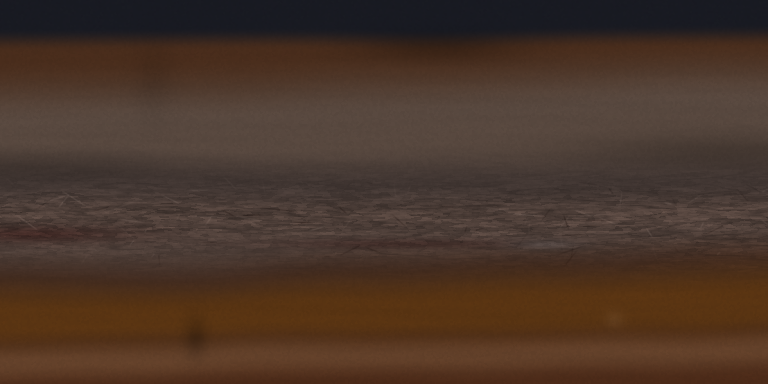
Give the GLSL for this texture, as a WebGL 1 fragment shader.

```glsl
precision highp float;
// A worn wooden board seen at a grazing angle with a shallow depth of field.
// Stacked soft colour bands give the light, layered sines bend and stain them,
// and stretched cellular noise, cracks and looped cuts fill the sharp strip.

uniform vec2 u_resolution;

const vec3 BACKDROP   = vec3(0.095, 0.102, 0.132);
const vec3 FAR_EDGE   = vec3(0.285, 0.174, 0.108);
const vec3 DUSTY_TOP  = vec3(0.345, 0.283, 0.247);
const vec3 SHADE      = vec3(0.255, 0.212, 0.197);
const vec3 WORN_STRIP = vec3(0.312, 0.252, 0.227);
const vec3 NEAR_LIP   = vec3(0.250, 0.165, 0.122);
const vec3 AMBER      = vec3(0.348, 0.203, 0.070);
const vec3 LOWER_SEAM = vec3(0.285, 0.170, 0.105);
const vec3 PALE_EDGE  = vec3(0.385, 0.252, 0.163);
const vec3 UNDERSIDE  = vec3(0.295, 0.165, 0.095);
const vec3 RED_STAIN  = vec3(0.200, 0.095, 0.085);
const vec3 COOL_SHEEN = vec3(0.345, 0.325, 0.325);

const float FOCUS_DEPTH = 0.575;  // distance down from the top
const float FOCUS_SPREAD = 0.10;
const float GRAIN_GAIN = 0.26;
const float CRACK_GAIN = 0.22;
const float SCRATCH_GAIN = 0.07;
const float SPECKLE_GAIN = 0.045;

float hash(vec2 p) {
  vec3 q = fract(vec3(p.xyx) * 0.1031);
  q += dot(q, q.yzx + 33.33);
  return fract((q.x + q.y) * q.z);
}

// Distance to the nearest jittered cell centre, and that cell's random value.
vec2 cells(vec2 p) {
  vec2 base = floor(p);
  vec2 nearest = vec2(9.0, 0.0);
  for (int j = -1; j <= 1; j++) {
    for (int i = -1; i <= 1; i++) {
      vec2 id = base + vec2(float(i), float(j));
      vec2 centre = id + vec2(hash(id), hash(id + 41.7));
      float d = length(p - centre);
      if (d < nearest.x) nearest = vec2(d, hash(id + 17.3));
    }
  }
  return nearest;
}

// Smooth drifting value in about -1..1.
float waves(vec2 p) {
  float s = sin(p.x + 1.7 * sin(p.y * 0.6 + 0.8));
  s += 0.6 * sin(p.x * 2.3 - p.y * 1.4 + 2.1);
  s += 0.4 * sin(p.x * 4.1 + p.y * 2.7 + 4.6);
  return s * 0.5;
}

// Soft elliptical spot.
float spot(vec2 p, vec2 centre, vec2 size) {
  vec2 d = (p - centre) / size;
  return exp(-dot(d, d));
}

float segment(vec2 p, vec2 dir, float halfLength) {
  return length(p - dir * clamp(dot(p, dir), -halfLength, halfLength));
}

// Fine cuts at many angles: positive is a pale scratch, negative a dark one.
float scratches(vec2 p, float pixel) {
  float sum = 0.0;
  for (int i = 0; i < 130; i++) {
    float n = float(i);
    vec2 centre = vec2(2.0 * hash(vec2(n, 3.1)), 0.47 + 0.21 * hash(vec2(n, 8.7)));
    float angle = 1.5 * pow(hash(vec2(n, 5.3)), 2.5) * sign(hash(vec2(n, 1.9)) - 0.5);
    float len = mix(0.012, 0.07, hash(vec2(n, 6.1))) * mix(1.0, 0.4, abs(sin(angle)));
    vec2 dir = vec2(cos(angle), sin(angle));
    vec2 local = p - centre;
    float taper = 1.0 - smoothstep(0.3, 1.0, abs(dot(local, dir)) / len);
    float tone = mix(-1.0, 1.2, hash(vec2(n, 9.4)));
    sum += tone * taper * (1.0 - smoothstep(0.0, 0.0012 + pixel, segment(local, dir, len)));
  }
  return clamp(sum, -1.3, 1.3);
}

void main() {
  vec2 uv = gl_FragCoord.xy / u_resolution;
  vec2 p = vec2(uv.x, 1.0 - uv.y);  // depth runs downward
  float drift = waves(vec2(p.x * 7.0, p.y * 5.0));
  float focus = exp(-pow((p.y - FOCUS_DEPTH) / FOCUS_SPREAD, 2.0));

  // Colour bands from far to near
  float y = p.y + 0.007 * drift;
  float rim = p.y + 0.012 * (p.x - 0.5) - 0.008 * spot(p, vec2(0.57, 0.1), vec2(0.12, 0.1));
  vec3 col = mix(BACKDROP, FAR_EDGE, smoothstep(0.068, 0.130, rim));
  col = mix(col, DUSTY_TOP, smoothstep(0.13, 0.30, y + 0.06 * (p.x - 0.5)));
  col = mix(col, SHADE, smoothstep(0.37, 0.48, y));
  col = mix(col, WORN_STRIP, smoothstep(0.48, 0.56, y));
  float lip = y + 0.05 * (p.x - 0.5) - 0.025 * spot(p, vec2(0.24, 0.72), vec2(0.12, 0.1));
  col = mix(col, NEAR_LIP, smoothstep(0.62, 0.71, lip));
  col = mix(col, AMBER, smoothstep(0.68, 0.79, lip));
  float fore = y + 0.035 * (p.x - 0.5);
  col = mix(col, LOWER_SEAM, 0.6 * smoothstep(0.835, 0.89, fore));
  col = mix(col, PALE_EDGE, smoothstep(0.865, 0.925, fore));
  col = mix(col, UNDERSIDE, smoothstep(0.93, 1.0, fore));

  // Broad stains, shadows and sheen
  col *= 1.0 - 0.22 * spot(p, vec2(0.57, 0.125), vec2(0.10, 0.035));
  col *= 1.0 - 0.09 * spot(p, vec2(0.20, 0.21), vec2(0.025, 0.10));
  col *= 1.0 - 0.20 * spot(p, vec2(0.95, 0.39), vec2(0.20, 0.05));
  col *= 1.0 - 0.14 * spot(p, vec2(0.02, 0.43), vec2(0.18, 0.04));
  col *= 1.0 - 0.22 * spot(p, vec2(0.255, 0.88), vec2(0.014, 0.05));
  col = mix(col, RED_STAIN, 0.60 * spot(p, vec2(0.04, 0.61), vec2(0.12, 0.022)));
  col = mix(col, RED_STAIN, 0.40 * spot(p, vec2(0.52, 0.635), vec2(0.16, 0.013)));
  col = mix(col, COOL_SHEEN, 0.45 * spot(p, vec2(0.71, 0.637), vec2(0.05, 0.014)));
  col += 0.04 * spot(p, vec2(0.80, 0.832), vec2(0.012, 0.022));
  float streak = waves(vec2(p.x * 5.0 + 2.0, p.y * 95.0));
  col *= 1.0 + streak * (0.02 + 0.04 * focus) * smoothstep(0.10, 0.2, p.y);

  // Sharp grain, broken cracks and cuts, fading with defocus
  vec2 coarse = cells(vec2(p.x * 15.0 + drift * 0.4, p.y * 100.0));
  vec2 fine = cells(vec2(p.x * 85.0, p.y * 190.0));
  float grain = 0.9 * (coarse.y - 0.5) + 0.9 * (fine.y - 0.5) + 0.5 * (0.45 - fine.x);
  col *= 1.0 + GRAIN_GAIN * focus * grain;
  float ridge = abs(waves(vec2(p.x * 11.0, p.y * 85.0 + drift)));
  float broken = smoothstep(0.35, 0.75, coarse.y);
  col *= 1.0 - CRACK_GAIN * focus * broken * (1.0 - smoothstep(0.0, 0.3, ridge));
  float cuts = scratches(vec2(p.x * 2.0, p.y), 1.0 / u_resolution.y);
  col += SCRATCH_GAIN * focus * cuts * vec3(1.0, 0.93, 0.88);

  // Faint speckle over everything
  col *= 1.0 + SPECKLE_GAIN * (cells(p * vec2(340.0, 170.0)).y - 0.5);
  gl_FragColor = vec4(clamp(col, 0.0, 1.0), 1.0);
}
```
